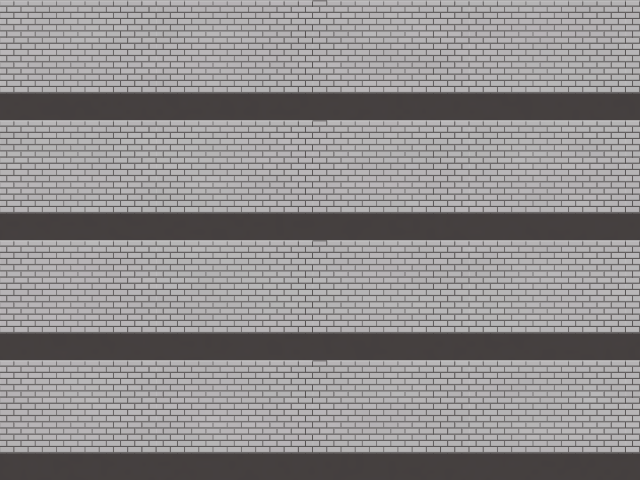
A Shadertoy shader for this pattern:

```glsl
// Four stacked storeys of pale grey running-bond brick, divided by dark plain bands.
// Each storey folds into one tile; joints are box-filtered stripes, and hashes
// vary the bricks while a slow wave fades the upright joints.

const float STOREY = 0.25;              // height of wall plus band
const float BAND = 0.0568;              // height of the dark band
const float COURSES = 15.0;             // brick courses in each wall
const float BRICK_W = 4.0 / 3.0 / 45.0; // 45 bricks across the canvas
const float BAY = 11.0 * BRICK_W;       // spacing of fading and seams

const vec3 BRICK = vec3(0.712, 0.710, 0.711);
const vec3 MORTAR = vec3(0.310, 0.295, 0.295);
const vec3 DARK = vec3(0.270, 0.250, 0.248);
const vec3 LIP = vec3(0.800, 0.797, 0.798);

float hash(vec2 p) {
    return fract(sin(dot(p, vec2(127.1, 311.7))) * 43758.545);
}

float noise(vec2 p) {
    vec2 i = floor(p), f = fract(p);
    f = f * f * (3.0 - 2.0 * f);
    return mix(mix(hash(i), hash(i + vec2(1, 0)), f.x),
               mix(hash(i + vec2(0, 1)), hash(i + vec2(1, 1)), f.x), f.y);
}

// Signed distance to the nearest multiple of a period
float repeatDist(float x, float period) {
    return x - period * floor(x / period + 0.5);
}

// Share of a pixel covered by a stripe of the given width
float stripe(float d, float width, float px) {
    float hi = min(d + 0.5 * px, 0.5 * width);
    float lo = max(d - 0.5 * px, -0.5 * width);
    return max(hi - lo, 0.0) / px;
}

float edge(float d, float px) {
    return clamp(d / px + 0.5, 0.0, 1.0);
}

// Brick wall; p.y is measured from the foot of the wall
vec3 wall(vec2 p, float storey, float px) {
    float courseH = (STOREY - BAND) / COURSES;
    float course = floor(p.y / courseH);
    float x = p.x + mod(course, 2.0) * 0.5 * BRICK_W;
    vec2 id = vec2(floor(x / BRICK_W), course + storey * COURSES);

    // Brick faces: small tint per brick, cloudy patches, faint warm cast
    vec3 col = BRICK + 0.016 * (hash(id) - 0.5);
    col += 0.018 * (noise(vec2(p.x * 9.0, id.y * 0.35)) - 0.5);
    col += vec3(0.006, -0.006, 0.003) * noise(vec2(p.x * 5.0 + 17.0, id.y * 0.2));

    // Pale seam where wall bays meet
    float seam = repeatDist(p.x - 22.0 * BRICK_W, BAY);
    col = mix(col, LIP, 0.35 * stripe(seam, 0.0018, px));

    // Soft shade along the lower edge of each brick
    float bed = repeatDist(p.y - 0.001, courseH);
    col = mix(col, BRICK * 0.87, stripe(bed - 0.0014, 0.0015, px));

    // Mortar: even bed joints, upright joints fading across each bay
    float fade = 0.5 + 0.5 * cos(6.2832 * (p.x - 0.63) / BAY);
    float upright = stripe(repeatDist(x + 0.0007, BRICK_W), 0.002, px);
    upright *= mix(0.62, 1.0, fade) * (0.9 + 0.1 * hash(id + 5.0));
    float joint = max(stripe(bed, 0.0018, px), upright);
    return mix(col, MORTAR, joint);
}

void mainImage(out vec4 fragColor, in vec2 fragCoord) {
    float px = 1.0 / iResolution.y;
    vec2 p = fragCoord * px;

    // Fold the canvas into storeys
    float level = (p.y + 0.001) / STOREY;
    float storey = floor(level);
    float y = fract(level) * STOREY;

    vec3 band = DARK + 0.006 * (noise(p * 60.0) - 0.5);
    vec3 col = mix(band, wall(vec2(p.x, y - BAND), storey, px), edge(y - BAND, px));

    // Light lip on top of the wall, worn away over the middle brick
    float worn = stripe(p.x - 22.5 * BRICK_W, BRICK_W, px);
    float lip = stripe(y - STOREY + 0.0009, 0.0018, px);
    col = mix(col, mix(LIP, MORTAR, 0.75 * worn), lip);

    fragColor = vec4(col, 1.0);
}
```
